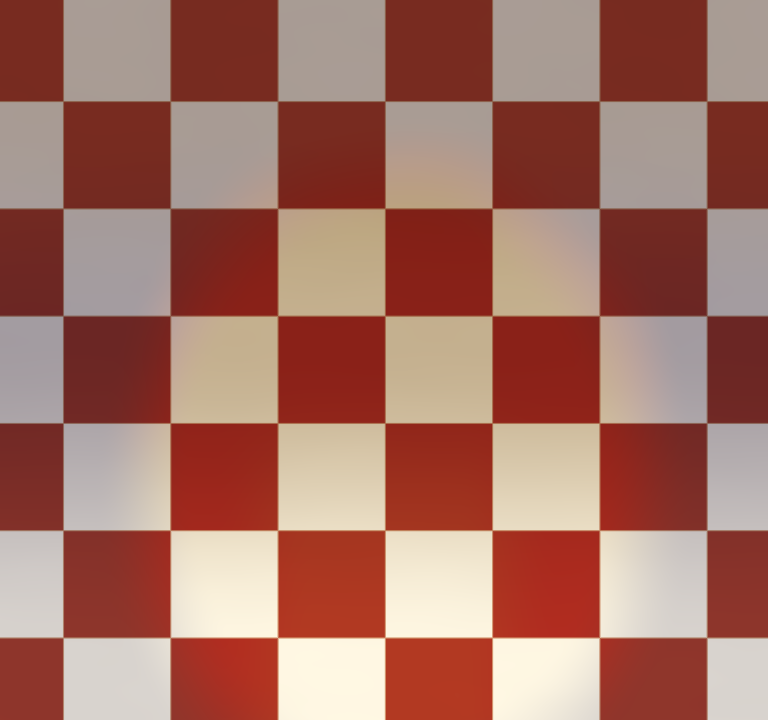
This pattern is drawn by a Shadertoy shader. Its source:

```glsl
const float TILE = 0.149;
const vec2 GRID_ORIGIN = vec2(0.0882, 0.1139);
const float SEAM_HALF_WIDTH = 0.0009;

vec2 hashGradient(vec2 cell) {
    vec2 h = vec2(dot(cell, vec2(127.1, 311.7)), dot(cell, vec2(269.5, 183.3)));
    return 2.0 * fract(sin(h) * 4375.85) - 1.0;
}

float gradientNoise(vec2 p) {
    vec2 i = floor(p), f = fract(p);
    vec2 u = f * f * (3.0 - 2.0 * f);
    vec2 e = vec2(0.0, 1.0);
    float low = mix(dot(hashGradient(i), f),
                    dot(hashGradient(i + e.yx), f - e.yx), u.x);
    float high = mix(dot(hashGradient(i + e.xy), f - e.xy),
                     dot(hashGradient(i + e.yy), f - e.yy), u.x);
    return mix(low, high, u.y);
}

// Three-stop vertical gradient
vec3 heightRamp(vec3 bottom, vec3 middle, vec3 top, float y) {
    vec3 lower = mix(bottom, middle, smoothstep(0.08, 0.53, y));
    return mix(lower, top, smoothstep(0.53, 0.85, y));
}

// Normalised distance from the centre of the light pool; 1 is its rim
float poolDistance(vec2 p, vec2 centre, vec2 radius) {
    return length((p - centre) / radius);
}

vec3 paleTile(float y, float light, float rim) {
    vec3 shade = heightRamp(vec3(0.85, 0.83, 0.81), vec3(0.64, 0.61, 0.63),
                            vec3(0.66, 0.61, 0.58), y);
    vec3 lit = heightRamp(vec3(1.0, 0.97, 0.89), vec3(0.77, 0.69, 0.56),
                          vec3(0.70, 0.61, 0.44), y);
    return mix(shade, lit, light) + vec3(0.035, -0.005, 0.01) * rim;
}

vec3 redTile(float y, float light, float core) {
    vec3 shade = heightRamp(vec3(0.56, 0.21, 0.17), vec3(0.42, 0.15, 0.14),
                            vec3(0.47, 0.17, 0.125), y);
    vec3 lit = heightRamp(vec3(0.70, 0.175, 0.125), vec3(0.54, 0.13, 0.095),
                          vec3(0.48, 0.12, 0.08), y);
    return mix(shade, lit, light) + vec3(0.0, 0.05, 0.01) * core;
}

// Signed distance to the nearest tile edges: positive on red, negative on pale
float checkerDistance(vec2 grid) {
    vec2 edge = 0.5 - abs(fract(grid) - 0.5);
    vec2 cell = floor(grid);
    float parity = mod(cell.x + cell.y, 2.0);
    return (1.0 - 2.0 * parity) * min(edge.x, edge.y) * TILE;
}

void mainImage(out vec4 fragColor, in vec2 fragCoord) {
    vec2 p = fragCoord / iResolution.y;
    float pixel = 1.0 / iResolution.y;

    // Soft pool of warm light
    float cloud = gradientNoise(p * 5.0);
    float d = poolDistance(p, vec2(0.55, 0.33), vec2(0.37, 0.46));
    d += 0.06 * cloud;
    float light = 1.0 - smoothstep(0.75, 1.14, d);
    float rim = 4.0 * light * (1.0 - light) * smoothstep(0.3, 0.5, p.y);
    float core = 1.0 - smoothstep(0.10, 0.24, abs(p.x - 0.535));
    core *= 1.0 - smoothstep(0.25, 0.48, p.y);

    // Checkerboard
    float edge = checkerDistance((p - GRID_ORIGIN) / TILE);
    float redMask = smoothstep(-0.5 * pixel, 0.5 * pixel, edge);
    vec3 pale = paleTile(p.y, light, rim);
    vec3 red = redTile(p.y, light, core);
    vec3 color = mix(pale, red, redMask);

    // Fine tan seams and faint unevenness
    vec3 seamColor = mix(pale, red, 0.5) * vec3(0.98, 1.0, 0.85);
    float seam = 1.0 - smoothstep(SEAM_HALF_WIDTH - 0.5 * pixel,
                                  SEAM_HALF_WIDTH + 0.5 * pixel, abs(edge));
    color = mix(color, seamColor, seam * 0.8);
    color *= 1.0 + 0.012 * cloud + 0.008 * gradientNoise(p * vec2(9.0, 24.0));

    fragColor = vec4(clamp(color, 0.0, 1.0), 1.0);
}
```
